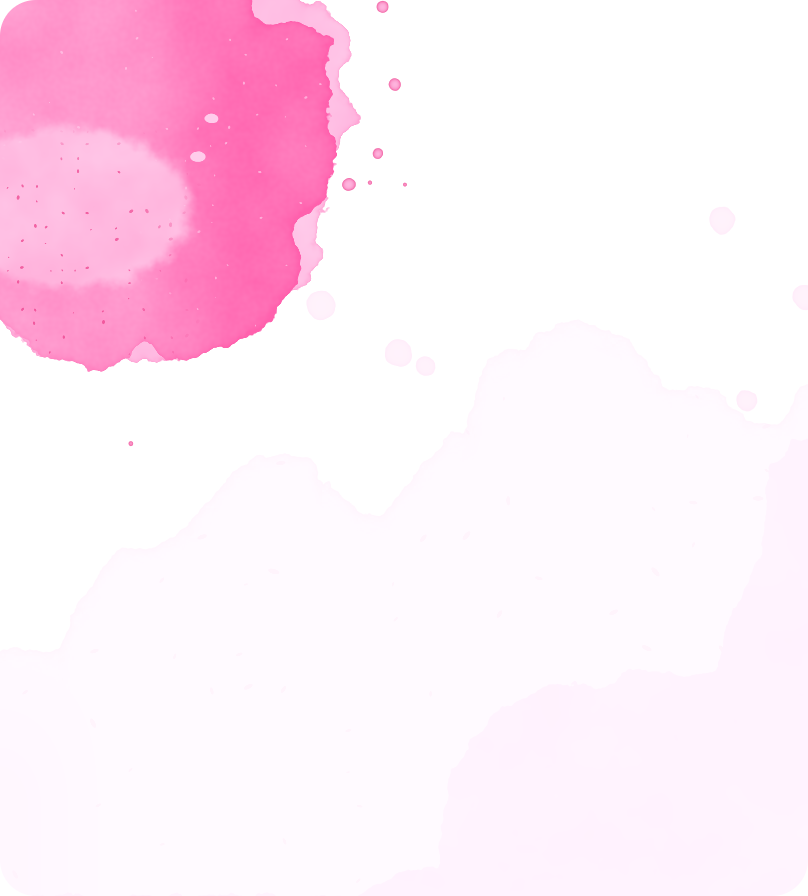
This background is drawn by a WebGL 2 fragment shader. Its source:

```glsl
#version 300 es
precision highp float;
// Watercolour paper: a saturated pink bloom in the upper left, two faint washes
// rising to the right, and loose droplets. Outlines are sums of smooth steps or
// polar bumps, roughened by gradient noise; the unit is the canvas height.
uniform vec2 u_resolution;
out vec4 fragColor;

const vec3 PAPER = vec3(1.0);
const vec3 WASH = vec3(1.0, 0.98, 1.0);
const vec3 WASH_RIM = vec3(1.0, 0.945, 0.985);
const vec3 SECOND_WASH = vec3(1.0, 0.952, 0.995);
const vec3 FRINGE = vec3(1.0, 0.72, 0.88);
const vec3 PALE_INK = vec3(1.0, 0.80, 0.92);
const vec3 DEEP_INK = vec3(1.0, 0.40, 0.69);
const vec3 DARK_INK = vec3(0.93, 0.27, 0.56);
const vec2 BLOOM_CENTER = vec2(0.130, 0.837);
const float BLOOM_RADIUS = 0.242;
const float CORNER_RADIUS = 0.040;

// Each step: start x, end x, rise
const vec3 WASH_STEPS[12] = vec3[12](
  vec3(.065, .086, .046), vec3(.076, .143, .072), vec3(.169, .299, .102),
  vec3(.341, .362, -.033), vec3(.362, .414, -.035), vec3(.414, .514, .091),
  vec3(.514, .547, .085), vec3(.553, .632, .039), vec3(.645, .697, -.016),
  vec3(.690, .755, -.059), vec3(.794, .846, -.039), vec3(.866, .904, .046));
const vec3 SECOND_STEPS[12] = vec3[12](
  vec3(.390, .470, .030), vec3(.486, .505, .115), vec3(.505, .560, .065),
  vec3(.560, .620, .030), vec3(.620, .650, -.006), vec3(.670, .710, .018),
  vec3(.730, .770, -.008), vec3(.770, .800, .008), vec3(.800, .820, .070),
  vec3(.820, .850, .055), vec3(.848, .860, .110), vec3(.860, .900, .026));

// Each drop: centre and radius
const vec3 PALE_DROPS[6] = vec3[6](
  vec3(.806, .755, .015), vec3(.899, .668, .014), vec3(.358, .659, .016),
  vec3(.445, .606, .015), vec3(.475, .592, .011), vec3(.833, .553, .012));
const vec3 INK_DROPS[7] = vec3[7](
  vec3(.427, .992, .007), vec3(.441, .906, .007), vec3(.422, .828, .006),
  vec3(.389, .794, .007), vec3(.413, .796, .002), vec3(.146, .505, .0025),
  vec3(.452, .794, .002));
const vec3 BARE_SPOTS[2] = vec3[2](vec3(.236, .868, .007), vec3(.221, .825, .008));

vec2 hash2(vec2 p) {
  vec3 q = fract(p.xyx * vec3(0.1031, 0.1030, 0.0973));
  q += dot(q, q.yzx + 33.33);
  return fract((q.xx + q.yz) * q.zy);
}

float corner(vec2 cell, vec2 offset, vec2 f) {
  float a = 6.2832 * hash2(cell + offset + 100.0).x;
  return dot(vec2(cos(a), sin(a)), f - offset);
}

float noise(vec2 p) {
  vec2 i = floor(p), f = p - i, s = f * f * f * (f * (f * 6.0 - 15.0) + 10.0);
  return mix(mix(corner(i, vec2(0, 0), f), corner(i, vec2(1, 0), f), s.x),
             mix(corner(i, vec2(0, 1), f), corner(i, vec2(1, 1), f), s.x), s.y);
}

float fbm(vec2 p) {
  float sum = 0.0, gain = 1.0;
  for (int i = 0; i < 4; i++, gain *= 0.5, p = p * 2.03 + 7.1) sum += gain * noise(p);
  return sum;
}

float bump(float x, float center, float width) {
  float t = (x - center) / width;
  return exp(-t * t);
}

float ridge(float x, float base, vec3 steps[12]) {
  for (int i = 0; i < 12; i++) base += steps[i].z * smoothstep(steps[i].x, steps[i].y, x);
  return base;
}

// Rescales an implicit field to an approximate distance
float toDistance(float field) {
  return field / max(length(vec2(dFdx(field), dFdy(field))) * u_resolution.y, 0.3);
}

float inside(float d) { return clamp(0.5 - d * u_resolution.y, 0.0, 1.0); }

// Randomly turned flecks on a jittered grid
float flecks(vec2 p, float cells, float density, float size, float stretch) {
  vec2 q = p * cells, id = floor(q), h = hash2(id + 31.0), k = hash2(id + 77.0);
  float a = 6.2832 * k.x;
  vec2 v = mat2(cos(a), -sin(a), sin(a), cos(a)) * (fract(q) - 0.3 - 0.4 * h);
  float d = (length(v * vec2(1.0, stretch)) - size * (0.4 + h.y)) / cells;
  return inside(d) * step(k.y, density);
}

void main() {
  vec2 p = gl_FragCoord.xy / u_resolution.y;
  vec2 size = vec2(u_resolution.x / u_resolution.y, 1.0);
  vec2 rough = vec2(fbm(p * 32.0), fbm(p * 32.0 + 19.0));
  float cloud = fbm(p * 9.0 + 3.0), grain = noise(p * 170.0);

  // Faint washes with slightly pigmented rims
  vec2 w = p + rough * vec2(0.006, 0.010);
  float first = toDistance(w.y - ridge(w.x, 0.273, WASH_STEPS));
  float second = toDistance(w.y - ridge(w.x, 0.0, SECOND_STEPS));
  vec3 wash = mix(WASH, WASH_RIM, 0.55 * exp(-abs(first) / 0.005));
  wash = mix(wash, SECOND_WASH, 0.45 * smoothstep(0.14, 0.0, p.x) * smoothstep(0.3, 0.1, p.y));
  wash = mix(wash, WASH_RIM, 0.7 * flecks(p, 24.0, 0.22, 0.11, 2.3));
  vec3 under = SECOND_WASH + vec3(0.0, 0.008, 0.002) * cloud;
  wash = mix(wash, under, inside(second) * 0.95);
  vec3 color = mix(PAPER, wash, inside(first));

  // Bloom outlines in polar form, angles in degrees
  vec2 b = p - BLOOM_CENTER;
  float a = degrees(atan(b.y, b.x));
  float reach = length(b) + rough.x * 0.010 - BLOOM_RADIUS;
  float body = reach - 0.023 * bump(a, 27.0, 8.0) + 0.034 * bump(a, 42.0, 7.0)
    + 0.029 * bump(a, -24.0, 7.0) - 0.016 * bump(a, -55.0, 22.0)
    + 0.026 * bump(a, -82.0, 4.0) - 0.008 * bump(a, -100.0, 8.0) + 0.010 * bump(a, -122.0, 8.0);
  float fringe = reach - 0.047 * bump(a, 28.0, 12.0) - 0.026 * bump(a, 7.0, 5.0)
    - 0.021 * bump(a, -33.0, 8.0) + 0.010 * bump(a, -122.0, 8.0) + rough.y * 0.008;
  vec3 halo = mix(FRINGE, PALE_INK, clamp(0.5 + cloud, 0.0, 1.0));
  halo = mix(halo, DEEP_INK, 0.35 * exp(-abs(fringe) / 0.003));
  color = mix(color, halo, inside(fringe));

  // Pigment: deep to the right, diluted in a pool on the left
  float tone = mix(0.46, 0.91, smoothstep(0.05, 0.30, p.x)) + 0.20 * cloud + 0.05 * grain;
  vec2 pool = (p + rough * 0.012 - vec2(0.078, 0.768)) / vec2(0.136, 0.092);
  float diluted = smoothstep(1.08, 0.88, length(pool));
  tone = mix(tone, 0.14 + 0.2 * cloud, diluted * 0.92);
  tone += 0.22 * exp(-abs(body) / 0.005);
  vec3 ink = mix(PALE_INK, DEEP_INK, clamp(tone, 0.0, 1.05));
  float lowerLeft = smoothstep(0.25, 0.12, p.x) * smoothstep(0.87, 0.80, p.y);
  ink = mix(ink, DARK_INK, 0.75 * lowerLeft * flecks(p, 65.0, 0.26, 0.12, 1.5));
  ink = mix(ink, PALE_INK, 0.65 * (1.0 - lowerLeft) * flecks(p + 0.37, 60.0, 0.13, 0.08, 1.4));
  for (int i = 0; i < 2; i++) {
    float d = length((p - BARE_SPOTS[i].xy) * vec2(1.0, 1.5)) - BARE_SPOTS[i].z;
    ink = mix(ink, PALE_INK, inside(d + rough.x * 0.003));
  }
  color = mix(color, ink, inside(body));

  // Loose droplets, darker at the rim
  for (int i = 0; i < 6; i++) {
    float d = length(p - PALE_DROPS[i].xy) - PALE_DROPS[i].z + rough.x * 0.003;
    color = mix(color, WASH_RIM - vec3(0.0, 0.03, 0.01) * exp(-abs(d) / 0.003), inside(d) * 0.9);
  }
  for (int i = 0; i < 7; i++) {
    float d = length(p - INK_DROPS[i].xy) - INK_DROPS[i].z + rough.y * 0.002;
    color = mix(color, mix(FRINGE, DARK_INK, 0.8 * exp(-abs(d) / 0.002)), inside(d));
  }

  // Rounded sheet
  vec2 edge = abs(p - 0.5 * size) - 0.5 * size + CORNER_RADIUS;
  color = mix(PAPER, color, inside(length(max(edge, 0.0)) - CORNER_RADIUS));
  fragColor = vec4(color, 1.0);
}
```
